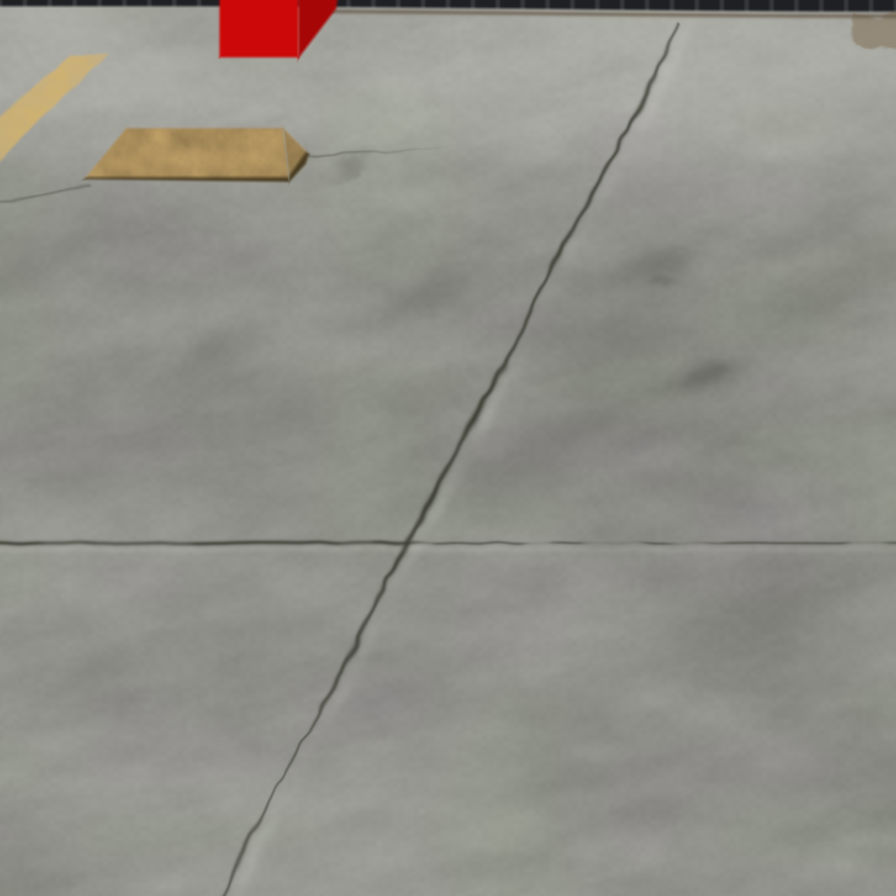
This texture is drawn by a Shadertoy shader. Its source:

```glsl
// Stained concrete slab with cracked joints, a wheel stop, a painted line and a red post.

const vec3 CONCRETE_DARK = vec3(0.505, 0.507, 0.485);
const vec3 CONCRETE_LIGHT = vec3(0.655, 0.662, 0.632);
const vec3 CRACK_COLOR = vec3(0.24, 0.245, 0.205);
const vec3 STAIN_COLOR = vec3(0.37, 0.37, 0.345);
const vec3 STOP_COLOR = vec3(0.69, 0.575, 0.37);
const vec3 PAINT_COLOR = vec3(0.83, 0.70, 0.42);
const vec3 POST_COLOR = vec3(0.80, 0.03, 0.03);
const vec3 WALL_COLOR = vec3(0.12, 0.125, 0.14);
const float EDGE = 0.0028;
const float JOINT_Y = 0.394;
const float CRACK_WIDTH = 0.0024;

// Bends of the diagonal joint, top to bottom
const int BENDS = 10;
const vec2 JOINT[BENDS] = vec2[](
    vec2(0.756, 0.972), vec2(0.714, 0.88), vec2(0.629, 0.727), vec2(0.568, 0.603), vec2(0.54, 0.551),
    vec2(0.455, 0.396), vec2(0.417, 0.323), vec2(0.391, 0.267), vec2(0.28, 0.069), vec2(0.247, -0.01));

// Stains: centre, half width, strength
const int STAINS = 9;
const vec4 STAIN[STAINS] = vec4[](
    vec4(0.788, 0.584, 0.036, 0.62), vec4(0.738, 0.71, 0.045, 0.4), vec4(0.737, 0.689, 0.014, 0.45),
    vec4(0.478, 0.672, 0.055, 0.3), vec4(0.24, 0.61, 0.052, 0.3), vec4(0.39, 0.815, 0.022, 0.35),
    vec4(0.63, 0.505, 0.1, 0.2), vec4(0.92, 0.665, 0.075, 0.22), vec4(0.86, 0.305, 0.11, 0.2));

float hash(vec2 p) { return fract(sin(dot(p, vec2(127.1, 311.7))) * 43758.5453); }

float noise(vec2 p) {
    vec2 i = floor(p), f = fract(p);
    f = f * f * (3.0 - 2.0 * f);
    return mix(mix(hash(i), hash(i + vec2(1, 0)), f.x),
               mix(hash(i + vec2(0, 1)), hash(i + vec2(1, 1)), f.x), f.y);
}

float fbm(vec2 p) {
    float sum = 0.0, amp = 0.5;
    for (int i = 0; i < 5; i++) {
        sum += amp * noise(p);
        p = mat2(1.6, 1.2, -1.2, 1.6) * p + 7.3;
        amp *= 0.5;
    }
    return sum;
}

float segment(vec2 p, vec2 a, vec2 b) {
    vec2 d = b - a;
    return length(p - a - d * clamp(dot(p - a, d) / dot(d, d), 0.0, 1.0));
}

float halfPlane(vec2 p, vec2 a, vec2 b) {
    vec2 d = normalize(b - a);
    return dot(p - a, vec2(-d.y, d.x));
}

// Convex quad, corners clockwise
float quad(vec2 p, vec2 a, vec2 b, vec2 c, vec2 d) {
    return max(max(halfPlane(p, a, b), halfPlane(p, b, c)), max(halfPlane(p, c, d), halfPlane(p, d, a)));
}

float fill(float d) { return 1.0 - smoothstep(-EDGE, EDGE, d); }
float stroke(float d, float width) { return exp(-d * d / (width * width)); }

float jointDistance(vec2 p) {
    float d = 1.0;
    for (int i = 0; i < BENDS - 1; i++) d = min(d, segment(p, JOINT[i], JOINT[i + 1]));
    return d;
}

vec3 concrete(vec2 p) {
    float tone = 0.44 + 0.85 * (fbm(p * vec2(4, 8) + vec2(p.y * 2.0, 3.0)) - 0.48);
    tone += 0.46 * smoothstep(0.68, 0.95, p.y) - 0.14 * smoothstep(0.3, 0.0, abs(p.y - 0.57));
    // Wiped streaks rising to the right
    tone += 0.45 * (fbm(vec2(p.x * 15.0, (p.y - 0.2 * p.x) * 38.0)) - 0.48);
    vec3 col = mix(CONCRETE_DARK, CONCRETE_LIGHT, clamp(tone, -0.1, 1.1));
    col += (noise(p * vec2(7, 14) + 31.0) - 0.5) * vec3(0.010, -0.012, 0.022);
    vec2 q = p + 0.03 * (vec2(fbm(p * 24.0), fbm(p * 24.0 + 19.0)) - 0.48);
    for (int i = 0; i < STAINS; i++) {
        vec2 d = (q - STAIN[i].xy) / STAIN[i].z;
        d.y = 2.2 * (d.y - 0.25 * d.x);
        col = mix(col, STAIN_COLOR, STAIN[i].w * exp(-dot(d, d)));
    }
    return col + 0.016 * (noise(p * 170.0) - 0.5);
}

vec3 drawCracks(vec3 col, vec2 p) {
    vec2 q = p + 0.004 * (vec2(noise(p * 65.0), noise(p * 65.0 + 9.0)) - 0.5);
    float wear = noise(vec2(p.y * 32.0, 4.0));
    // Diagonal joint with a pale lip on its right
    col += 0.06 * wear * stroke(jointDistance(q - vec2(0.011, -0.004)), 0.008);
    float ends = mix(0.7, 1.0, smoothstep(0.15, 0.3, p.y) * smoothstep(0.98, 0.85, p.y));
    float line = stroke(jointDistance(q), CRACK_WIDTH * (0.95 + 0.75 * wear) * ends);
    col = mix(col, CRACK_COLOR, (0.72 + 0.22 * wear) * ends * line);
    // Cross joint, broken and fainter on the right
    float right = smoothstep(0.44, 0.49, p.x);
    float gaps = smoothstep(0.25, 0.7, noise(vec2(p.x * 30.0, 2.0)));
    float level = p.y - JOINT_Y + 0.002 * (noise(vec2(p.x * 45.0, 6.0)) - 0.5);
    col += 0.035 * stroke(level + 0.007, 0.004);
    float strength = mix(0.78 - 0.2 * gaps, 0.12 + 0.38 * gaps, right);
    col = mix(col, CRACK_COLOR, strength * stroke(level, mix(0.0026, 0.0019, right)));
    // Hairlines beside the wheel stop
    float hair = min(segment(q, vec2(-0.01, 0.771), vec2(0.1, 0.793)), segment(q, vec2(0.345, 0.826), vec2(0.5, 0.834)));
    return mix(col, CRACK_COLOR, 0.3 * smoothstep(0.53, 0.36, p.x) * stroke(hair, 0.0017));
}

void mainImage(out vec4 fragColor, in vec2 fragCoord) {
    vec2 p = fragCoord / iResolution.xy;
    float grain = fbm(p * 45.0);
    vec3 col = drawCracks(concrete(p), p);
    // Painted line and rusty patch
    float paint = quad(p, vec2(-0.04, 0.835), vec2(0.078, 0.938), vec2(0.117, 0.938), vec2(-0.04, 0.782));
    col = mix(col, PAINT_COLOR, fill(paint + 0.006 * (grain - 0.5)) * (0.55 + 0.45 * grain));
    vec2 rust = abs(p - vec2(0.985, 0.966)) - vec2(0.03, 0.017);
    col = mix(col, vec3(0.53, 0.47, 0.38), 0.65 * fill(max(rust.x, rust.y) + 0.02 * (grain - 0.5)));
    // Wheel stop with end facet and dark lower edge
    vec2 back = vec2(0.316, 0.857), front = vec2(0.323, 0.797), tip = vec2(0.345, 0.828);
    float body = quad(p, vec2(0.094, 0.8), vec2(0.141, 0.857), back, front);
    float facet = quad(p, back, tip, vec2(0.341, 0.817), front);
    vec3 stopColor = STOP_COLOR * (0.82 + 0.3 * grain) * (1.0 - 0.12 * fill(facet));
    float rim = max(0.798 - p.y, halfPlane(p, tip, front));
    stopColor = mix(stopColor, CRACK_COLOR * vec3(1, 0.8, 0.5), 0.85 * smoothstep(-0.0075, -0.001, rim));
    col = mix(col, stopColor, fill(min(body, facet)));
    // Tiled wall base and brown sill
    float wallY = mix(0.993, 0.987, smoothstep(0.2, 1.0, p.x));
    col = mix(col, vec3(0.4, 0.35, 0.29), 0.65 * stroke(p.y - wallY + 0.005, 0.003) * step(0.35, p.x));
    float grout = smoothstep(0.34, 0.48, abs(fract(p.x * 36.0) - 0.5));
    col = mix(col, WALL_COLOR + 0.09 * grout, fill(wallY - p.y));
    // Red post: bright front, shaded side
    float face = max(abs(p.x - 0.289) - 0.044, 0.936 - p.y);
    float side = quad(p, vec2(0.333, 0.935), vec2(0.333, 1.05), vec2(0.385, 1.05), vec2(0.375, 0.99));
    col = mix(col, POST_COLOR * 0.82, fill(side));
    col = mix(col, POST_COLOR, fill(face));
    fragColor = vec4(col, 1.0);
}
```
